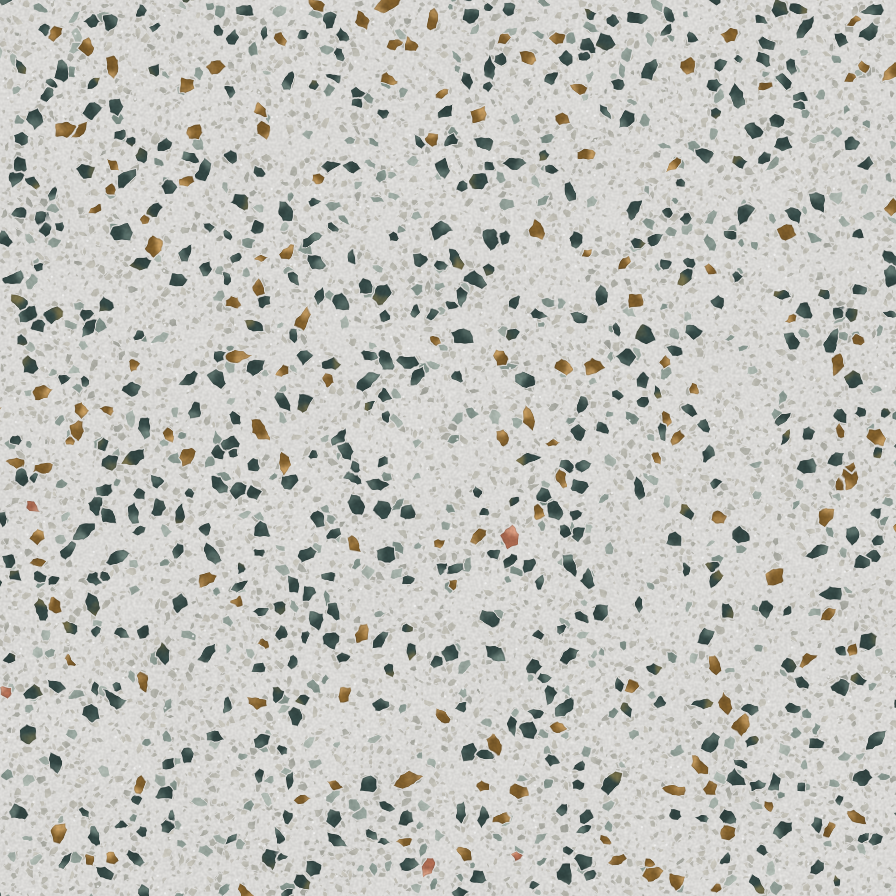
Write a Shadertoy shader that draws this texture.

```glsl
// Terrazzo: teal, ochre and sage stone chips over grey gravel in pale speckled cement.

struct Chip {
    float dist;  // signed distance to the outline, in canvas units
    vec2 local;  // position within the chip, about -1 to 1
    vec3 traits; // random values of the chip
};

vec3 hash3(vec2 cell, float seed) {
    uvec3 v = uvec3(ivec3(vec3(cell, seed)));
    v = v * 1664525u + 1013904223u;
    v.x += v.y * v.z; v.y += v.z * v.x; v.z += v.x * v.y;
    v ^= v >> 16u;
    v.x += v.y * v.z; v.y += v.z * v.x; v.z += v.x * v.y;
    return vec3(v >> 8u) / exp2(24.0);
}

// Gradient noise, about -0.7 to 0.7
float corner(vec2 cell, vec2 offset) {
    float angle = 6.2832 * hash3(cell, 91.0).x;
    return dot(vec2(cos(angle), sin(angle)), offset);
}

float noise(vec2 p) {
    vec2 i = floor(p), f = p - i;
    vec2 w = f * f * f * (f * (f * 6.0 - 15.0) + 10.0);
    vec2 e = vec2(1, 0);
    return mix(mix(corner(i, f), corner(i + e, f - e), w.x),
               mix(corner(i + e.yx, f - e.yx), corner(i + 1.0, f - 1.0), w.x), w.y);
}

// Irregular convex stone: the intersection of six random half planes
float stone(vec2 p, float radius, vec2 cell, float seed) {
    float d = -1.0;
    for (int i = 0; i < 6; i++) {
        vec3 h = hash3(cell, seed + 10.0 + float(i));
        float angle = (float(i) + 0.75 * h.x) * 1.0472;
        d = max(d, dot(p, vec2(cos(angle), sin(angle))) - radius * (0.7 + 0.5 * h.y));
    }
    return d;
}

// One jittered layer; neighbouring chips are parted by a thin cement seam
Chip scatter(vec2 uv, float grid, float share, vec2 radii, float clumping, float seed) {
    vec2 p = uv * grid, base = floor(p);
    Chip chip = Chip(1.0, vec2(0), vec3(0));
    float second = 1.0;
    for (int y = -1; y <= 1; y++)
    for (int x = -1; x <= 1; x++) {
        vec2 cell = base + vec2(x, y);
        vec3 place = hash3(cell, seed), traits = hash3(cell, seed + 1.0);
        float chance = share + clumping * noise(cell / grid * 9.0 + seed);
        if (place.z > chance) continue;
        vec2 q = p - cell - 0.5 - 0.8 * (place.xy - 0.5);
        float turn = 6.2832 * traits.x;
        q = mat2(cos(turn), sin(turn), -sin(turn), cos(turn)) * q;
        float stretch = mix(1.0, 1.4, traits.y);
        float radius = mix(radii.x, radii.y, hash3(cell, seed + 2.0).x);
        float d = stone(q * vec2(1.0 / stretch, stretch), radius, cell, seed);
        if (d < chip.dist) {
            second = chip.dist;
            chip = Chip(d, q / radius, traits);
        } else second = min(second, d);
    }
    chip.dist = max(chip.dist, 0.5 * (chip.dist - second) + 0.035) / grid;
    return chip;
}

float cover(float dist) {
    float soft = max(0.0007, 0.7 / iResolution.y);
    return 1.0 - smoothstep(-soft, soft, dist);
}

void mainImage(out vec4 fragColor, in vec2 fragCoord) {
    vec2 uv = fragCoord / iResolution.y;
    vec2 rough = uv + 0.0016 * vec2(noise(uv * 150.0), noise(uv * 150.0 + 37.0));
    float grain = noise(uv * 330.0) + 0.6 * noise(uv * 190.0 + 11.0);
    float cloud = noise(uv * 70.0 + 5.0);

    // Cement with fine speckle and broad mottling
    vec3 color = vec3(0.855, 0.852, 0.843) + 0.055 * grain + 0.012 * noise(uv * 8.0);

    Chip large = scatter(rough, 36.0, 0.48, vec2(0.17, 0.34), 0.45, 100.0);
    Chip sage = scatter(rough, 42.0, 0.26, vec2(0.14, 0.27), 0.2, 200.0);
    Chip gravel = scatter(rough, 72.0, 0.5, vec2(0.14, 0.32), 0.2, 300.0);
    Chip crumbs = scatter(rough, 122.0, 0.48, vec2(0.14, 0.32), 0.2, 400.0);

    // Lower layers keep clear of the stones above them
    float clearLarge = smoothstep(0.0006, 0.002, large.dist);
    float clearSage = clearLarge * smoothstep(0.0006, 0.002, sage.dist);
    float clearGravel = clearSage * smoothstep(0.0003, 0.0015, gravel.dist);

    // Grey gravel, some of it faint or warm
    vec3 crumbColor = mix(vec3(0.68, 0.68, 0.65), vec3(0.77, 0.76, 0.73), crumbs.traits.z);
    color = mix(color, crumbColor + 0.04 * grain, 0.85 * cover(crumbs.dist) * clearGravel);
    vec3 gravelColor = mix(vec3(0.61, 0.62, 0.59), vec3(0.76, 0.75, 0.71), sqrt(gravel.traits.z));
    gravelColor += 0.06 * cloud + 0.04 * grain + 0.02 * gravel.local.x;
    color = mix(color, gravelColor, 0.92 * cover(gravel.dist) * clearSage);

    // Sage chips
    vec3 sageColor = mix(vec3(0.48, 0.55, 0.52), vec3(0.68, 0.72, 0.69), sage.traits.z);
    sageColor += 0.08 * cloud + 0.04 * grain;
    color = mix(color, sageColor, cover(sage.dist) * clearLarge);

    // Large chips: teal with paler ends, ochre, and a rare coral
    float kind = large.traits.z;
    float fade = smoothstep(-0.3, 1.3, large.local.x + 1.2 * cloud);
    vec3 paleEnd = kind < 0.12 ? vec3(0.51, 0.46, 0.28) : vec3(0.45, 0.53, 0.50);
    vec3 stoneColor = mix(vec3(0.20, 0.28, 0.27), paleEnd, fade * mix(0.35, 0.85, large.traits.y));
    if (kind > 0.77) stoneColor = mix(vec3(0.50, 0.37, 0.17), vec3(0.72, 0.57, 0.35), fade);
    if (kind > 0.993) stoneColor = mix(vec3(0.67, 0.41, 0.31), vec3(0.80, 0.58, 0.48), fade);
    stoneColor *= 1.0 + 0.18 * cloud + 0.10 * grain;
    stoneColor *= mix(0.86, 1.0, smoothstep(0.0, 0.002, -large.dist));
    color = mix(color, stoneColor, cover(large.dist));

    // Scattered bright glints
    vec2 glintCell = floor(uv * 150.0);
    vec3 glint = hash3(glintCell, 500.0);
    float spot = length(fract(uv * 150.0) - 0.3 - 0.4 * glint.xy) / 150.0 - 0.0012;
    color = mix(color, vec3(0.95), 0.8 * step(0.975, glint.z) * cover(spot) * clearLarge);

    fragColor = vec4(color, 1.0);
}
```
